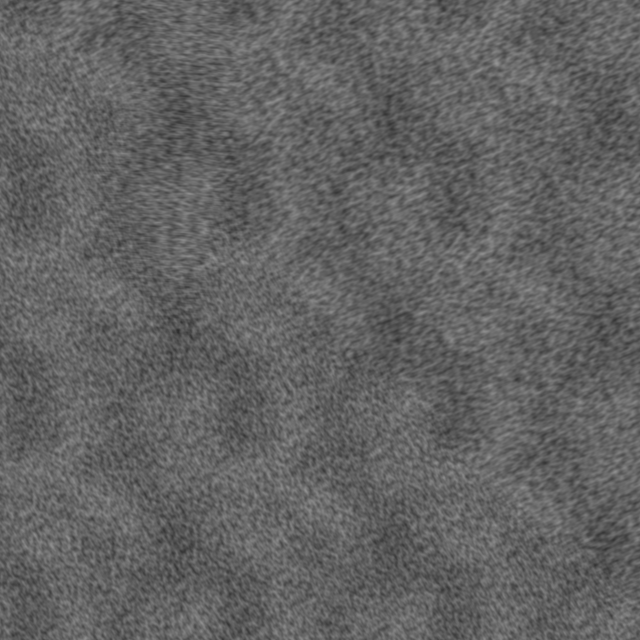
A Shadertoy shader for this texture:

```glsl
// Brushed grey felt: short slanted fibres over soft, tiling cloud blotches.
// Gradient noise makes both; stretched, rotated noise layers give the fibres,
// and their directions cross-fade over a wavering diagonal.

const float BASE_GREY = 0.387;
const float CLOUD_CONTRAST = 0.118;
const float FIBRE_CONTRAST = 0.17;
const float CLOUD_TILES = 3.0;
const float NO_REPEAT = 4096.0;

// Integer hash of a lattice cell, turned into a unit gradient
vec2 cellGradient(vec2 cell, float seed) {
    uvec2 q = uvec2(cell);
    uint h = q.x * 1597334677u ^ q.y * 3812015801u ^ uint(seed) * 2798796415u;
    h = (h ^ (h >> 16)) * 2246822519u;
    h = (h ^ (h >> 13)) * 3266489917u;
    h ^= h >> 16;
    float angle = float(h & 65535u) * 6.28318 / 65536.0;
    return vec2(cos(angle), sin(angle));
}

float cornerValue(vec2 cell, vec2 corner, vec2 local, float period, float seed) {
    return dot(cellGradient(mod(cell + corner, period), seed), local - corner);
}

// Gradient noise that repeats after a whole number of cells
float gradientNoise(vec2 p, float period, float seed) {
    vec2 cell = floor(p);
    vec2 f = p - cell;
    vec2 w = f * f * f * (f * (f * 6.0 - 15.0) + 10.0);
    float a = cornerValue(cell, vec2(0, 0), f, period, seed);
    float b = cornerValue(cell, vec2(1, 0), f, period, seed);
    float c = cornerValue(cell, vec2(0, 1), f, period, seed);
    float d = cornerValue(cell, vec2(1, 1), f, period, seed);
    return mix(mix(a, b, w.x), mix(c, d, w.x), w.y);
}

// Fractal blotches, repeating once per unit of p
float clouds(vec2 p, float seed) {
    float sum = 0.0;
    float amplitude = 1.0;
    float cells = 2.0;
    for (int i = 0; i < 4; i++) {
        sum += amplitude * gradientNoise(p * cells, cells, seed + float(i));
        amplitude *= 0.6;
        cells *= 2.0;
    }
    return sum;
}

// Fibres along an angle; density counts cells along and across them
float fibres(vec2 p, float angle, vec2 density, float seed) {
    vec2 along = vec2(cos(angle), sin(angle));
    vec2 across = vec2(-along.y, along.x);
    vec2 q = vec2(dot(p, along), dot(p, across)) * density;
    float coarse = gradientNoise(q, NO_REPEAT, seed);
    float fine = gradientNoise(q * 1.7 + 9.3, NO_REPEAT, seed + 1.0);
    return coarse + 0.55 * fine;
}

// Cross-fade of two independent layers that keeps their contrast
float blendLayers(float a, float b, float t) {
    return mix(a, b, t) / sqrt(t * t + (1.0 - t) * (1.0 - t));
}

void mainImage(out vec4 fragColor, in vec2 fragCoord) {
    vec2 uv = fragCoord / iResolution.y;
    float waver = 0.08 * gradientNoise(uv * 5.0, NO_REPEAT, 40.0);

    // Steep fine fibres at lower left, longer gentle ones at upper right
    float steep = fibres(uv, -1.0, vec2(92.0, 145.0), 10.0);
    float gentle = fibres(uv, 0.4, vec2(68.0, 124.0), 20.0);
    float side = smoothstep(-0.11, 0.11, uv.x + uv.y - 1.0 + waver);
    float nap = blendLayers(steep, gentle, side);

    // Thin level fibres in an upright band at upper left
    float level = fibres(uv, -0.08, vec2(62.0, 165.0), 30.0);
    float offset = (uv.x - 0.27 + waver) / 0.09;
    float band = exp(-offset * offset) * smoothstep(0.4, 0.65, uv.y);
    nap = blendLayers(nap, level, band);

    // Blotches and fibres on the base grey
    float blotch = clouds(uv * CLOUD_TILES, 3.0);
    float grey = BASE_GREY + CLOUD_CONTRAST * blotch + FIBRE_CONTRAST * nap;
    fragColor = vec4(vec3(grey), 1.0);
}
```
